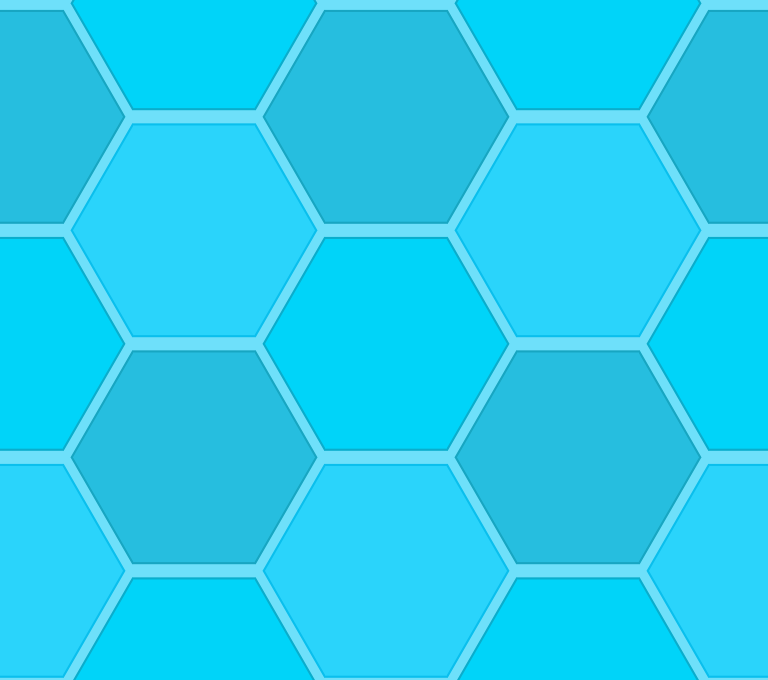
This pattern is drawn by a WebGL 1 fragment shader. Its source:

```glsl
precision highp float;

uniform vec2 u_resolution;

// Lengths are in column spacings.
#define COLUMNS 4.0
#define ROW_STEP 1.1823
#define ORIGIN vec2(0.0104, -0.0225)
#define APOTHEM 0.557
#define RIM_WIDTH 0.011
#define GROUT vec3(0.43, 0.88, 0.98)
#define CYAN vec3(0.0, 0.83, 0.975)
#define TEAL vec3(0.15, 0.745, 0.875)
#define SKY vec3(0.165, 0.83, 0.985)
#define CYAN_RIM vec3(0.04, 0.68, 0.80)
#define TEAL_RIM vec3(0.09, 0.65, 0.76)
#define SKY_RIM vec3(0.04, 0.75, 0.93)

// Signed distance to a flat-topped regular hexagon.
float hexagonDistance(vec2 p, float apothem) {
  const vec2 slantNormal = vec2(0.8660254, 0.5);
  p = abs(p);
  return max(p.y, dot(p, slantNormal)) - apothem;
}

// Picks one of three values by a tone index of 0, 1 or 2.
vec3 pickTone(float tone, vec3 a, vec3 b, vec3 c) {
  return tone < 0.5 ? a : (tone < 1.5 ? b : c);
}

void main() {
  float pixel = COLUMNS / u_resolution.x;
  vec2 p = gl_FragCoord.xy * pixel - ORIGIN;

  // Nearest tile among the even and the odd columns.
  float nearest = 10.0;
  float tone = 0.0;
  for (int i = 0; i < 2; i++) {
    float parity = float(i);
    float column = 2.0 * floor((p.x - parity) * 0.5 + 0.5) + parity;
    float shift = 0.5 * (1.0 - parity);
    float row = floor(p.y / ROW_STEP - shift + 0.5);
    vec2 center = vec2(column, (row + shift) * ROW_STEP);
    float d = hexagonDistance(p - center, APOTHEM);
    if (d < nearest) {
      nearest = d;
      // Tones cycle up each column; even columns lag by one row.
      tone = mod(row - 2.0 * shift + 3.0, 3.0);
    }
  }

  vec3 fill = pickTone(tone, CYAN, TEAL, SKY);
  vec3 rim = pickTone(tone, CYAN_RIM, TEAL_RIM, SKY_RIM);

  // Flat fill, thin darker rim, pale grout.
  float edge = 0.6 * pixel;
  vec3 color = mix(fill, rim, smoothstep(-edge, edge, nearest + RIM_WIDTH));
  color = mix(color, GROUT, smoothstep(-edge, edge, nearest));

  gl_FragColor = vec4(color, 1.0);
}
```
